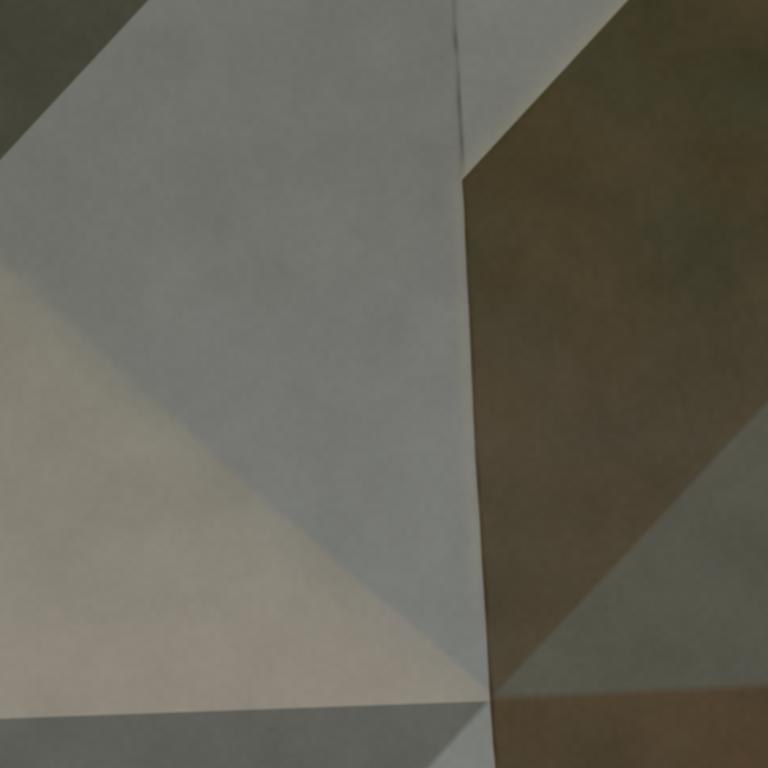
A WebGL 2 fragment shader for this background:

```glsl
#version 300 es
precision highp float;

uniform vec2 u_resolution;
out vec4 outColor;

// Palette
const vec3 GREY_TOP = vec3(0.435, 0.437, 0.412);
const vec3 GREY_LOW = vec3(0.468, 0.475, 0.458);
const vec3 BEIGE_TOP = vec3(0.500, 0.488, 0.438);
const vec3 BEIGE_LOW = vec3(0.544, 0.520, 0.476);
const vec3 CORNER = vec3(0.262, 0.262, 0.215);
const vec3 FLOOR_GREY = vec3(0.362, 0.364, 0.338);
const vec3 PALE_LOW = vec3(0.470, 0.480, 0.460);
const vec3 PALE_TOP = vec3(0.455, 0.458, 0.430);
const vec3 BROWN_TOP = vec3(0.252, 0.230, 0.158);
const vec3 BROWN_LOW = vec3(0.296, 0.262, 0.203);
const vec3 SLATE = vec3(0.326, 0.322, 0.282);
const vec3 STRIP = vec3(0.295, 0.250, 0.185);
const vec3 WARM = vec3(0.040, 0.028, 0.008);

// Edge softness and surface texture
const float CRISP = 0.0026;
const float HAZY = 0.0055;
const float SOFT = 0.013;
const float MOTTLE = 0.040;
const float GRAIN = 0.012;
const float CREASE = 0.034;

// Leaning, slightly bowed seam between the two halves
const float PI = 3.14159;
const float SEAM_BASE = 0.6445;
const float SEAM_LEAN = 0.0555;
const float SEAM_BOW = 0.0024;
const float SEAM_KINK = 0.768;
const float BEIGE_BOW = 0.006;

// End points of the straight edges
const vec2 CORNER_A = vec2(0.0, 0.792), CORNER_B = vec2(0.193, 1.0);
const vec2 BEIGE_A = vec2(0.0, 0.661), BEIGE_B = vec2(0.638, 0.100);
const vec2 FLOOR_A = vec2(0.0, 0.064), FLOOR_B = vec2(0.638, 0.087);
const vec2 WEDGE_A = vec2(0.557, 0.0), WEDGE_B = vec2(0.636, 0.087);
const vec2 PALE_A = vec2(0.604, 0.768), PALE_B = vec2(0.818, 1.0);
const vec2 SLATE_A = vec2(0.645, 0.097), SLATE_B = vec2(1.0, 0.477);
const vec2 STRIP_A = vec2(0.645, 0.091), STRIP_B = vec2(1.0, 0.107);

float hash(vec2 p) {
  vec3 q = fract(vec3(p.xyx) * 0.1031);
  q += dot(q, q.yzx + 33.33);
  return fract((q.x + q.y) * q.z);
}

float noise(vec2 p) {
  vec2 i = floor(p), f = fract(p);
  f = f * f * (3.0 - 2.0 * f);
  return mix(mix(hash(i), hash(i + vec2(1, 0)), f.x),
             mix(hash(i + vec2(0, 1)), hash(i + vec2(1, 1)), f.x), f.y);
}

float fbm(vec2 p) {
  float sum = 0.0, amp = 0.5;
  for (int i = 0; i < 4; i++) {
    sum += amp * noise(p);
    p = p * 2.03 + 17.0;
    amp *= 0.5;
  }
  return sum;
}

// Signed distance, positive below a line running left to right
float depthBelow(vec2 p, vec2 a, vec2 b) {
  vec2 d = normalize(b - a), q = p - a;
  return d.y * q.x - d.x * q.y;
}

float below(vec2 p, vec2 a, vec2 b, float width) {
  return smoothstep(-width, width, depthBelow(p, a, b));
}

float band(float d, float width) {
  return exp(-d * d / (width * width));
}

vec3 leftHalf(vec2 p) {
  vec3 col = mix(GREY_LOW, GREY_TOP, smoothstep(0.1, 0.95, p.y - 0.25 * (p.x - 0.4)));
  vec3 beige = mix(BEIGE_LOW, BEIGE_TOP, smoothstep(0.1, 0.62, p.y));
  float along = clamp(p.x / BEIGE_B.x, 0.0, 1.0);
  float depth = depthBelow(p, BEIGE_A, BEIGE_B) - BEIGE_BOW * sin(PI * along);
  float soft = mix(SOFT, HAZY, along);
  float fade = mix(0.65, 1.0, smoothstep(0.0, 0.06, depth));
  col = mix(col, beige, smoothstep(-soft, soft, depth) * fade);
  col = mix(CORNER, col, below(p, CORNER_A, CORNER_B, CRISP));
  vec3 ground = mix(FLOOR_GREY, PALE_LOW, below(p, WEDGE_A, WEDGE_B, HAZY));
  return mix(col, ground, below(p, FLOOR_A, FLOOR_B, CRISP));
}

vec3 rightHalf(vec2 p) {
  vec3 col = mix(BROWN_LOW, BROWN_TOP, smoothstep(0.35, 0.85, p.y));
  float paleDepth = depthBelow(p, PALE_A, PALE_B);
  vec3 pale = PALE_TOP + WARM * band(paleDepth, 0.016);
  col -= 0.5 * CREASE * band(paleDepth, 0.005) * (1.0 - smoothstep(0.85, 0.95, p.y));
  col = mix(pale, col, smoothstep(-CRISP, CRISP, paleDepth));
  col = mix(col, SLATE, below(p, SLATE_A, SLATE_B, HAZY));
  return mix(col, STRIP, below(p, STRIP_A, STRIP_B, HAZY * 1.5));
}

void main() {
  vec2 p = gl_FragCoord.xy / u_resolution;
  float wobble = 0.0016 * (noise(vec2(p.y * 22.0, 3.0)) - 0.5);
  float bow = SEAM_BOW * sin(PI * min(p.y / SEAM_KINK, 1.0));
  float seam = p.x - (SEAM_BASE - SEAM_LEAN * p.y - bow) - wobble;
  vec3 col = mix(leftHalf(p), rightHalf(p), smoothstep(-CRISP, CRISP, seam));

  // Warm rim and uneven dark crease along the seam
  float rim = smoothstep(0.1, 0.3, p.y) * (1.0 - smoothstep(0.72, 0.85, p.y));
  col += WARM * 0.6 * rim * band(seam + 0.008, 0.009);
  float wear = 0.3 + 1.4 * noise(vec2(p.y * 38.0, 8.0));
  wear *= mix(1.0, 2.2, smoothstep(0.76, 0.8, p.y));
  col -= CREASE * wear * band(seam - 0.002, 0.0032);

  // Reddish stains in the browns, cloudy mottling and fine paper grain
  float brown = smoothstep(0.06, 0.10, col.r - col.b) * smoothstep(0.0, 0.006, seam);
  col += brown * vec3(0.060, 0.018, 0.006) * (fbm(p * 9.0 + 5.0) - 0.47);
  col += MOTTLE * (fbm(p * 14.0) - 0.47);
  col += GRAIN * (noise(p * 120.0) - 0.5);
  outColor = vec4(clamp(col, 0.0, 1.0), 1.0);
}
```
